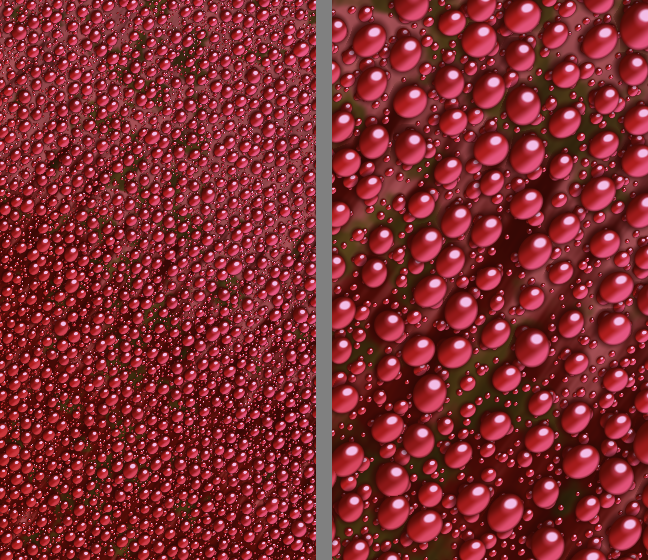
Left: the whole. Right: its middle third, enlarged.
This texture is drawn by a WebGL 2 fragment shader. Its source:

```glsl
#version 300 es
precision highp float;
// Dense crimson water beads on a dark, diagonally streaked surface.
// Jittered grids of three sizes are composited from fine mist to large beads;
// each bead gets a shadow, a dark rim, a pink crescent and a highlight.
uniform vec2 u_resolution;
out vec4 fragColor;

const vec3 DARK_RED = vec3(0.34, 0.05, 0.03);
const vec3 RED      = vec3(0.60, 0.10, 0.10);
const vec3 MAUVE    = vec3(0.58, 0.28, 0.30);
const vec3 PINK     = vec3(0.90, 0.34, 0.52);
const vec3 OLIVE    = vec3(0.24, 0.19, 0.06);
const vec3 GLINT    = vec3(0.95, 0.74, 0.90);

vec3 hash3(vec2 p) {
    vec3 h = fract(p.xyx * vec3(0.1031, 0.1030, 0.0973));
    h += dot(h, h.yxz + 33.33);
    return fract((h.xxy + h.yzz) * h.zyx);
}

float gradientDot(vec2 cell, vec2 f, vec2 corner) {
    float a = 6.2832 * hash3(cell + corner).x;
    return dot(vec2(cos(a), sin(a)), f - corner);
}

// Gradient noise, about -0.7 to 0.7
float noise(vec2 p) {
    vec2 c = floor(p), f = p - c;
    vec2 w = f * f * f * (f * (f * 6.0 - 15.0) + 10.0);
    vec2 e = vec2(0.0, 1.0);
    return mix(mix(gradientDot(c, f, e.xx), gradientDot(c, f, e.yx), w.x),
               mix(gradientDot(c, f, e.xy), gradientDot(c, f, e.yy), w.x), w.y);
}

float fbm(vec2 p) {
    float sum = 0.0, amp = 1.0;
    for (int i = 0; i < 4; i++) {
        sum += amp * noise(p);
        p = p * 2.03 + 17.3;
        amp *= 0.5;
    }
    return sum;
}

mat2 rotation(float a) {
    return mat2(cos(a), sin(a), -sin(a), cos(a));
}

// Nearest bead: offset in bead radii (xy), radius (z), random id (w)
vec4 nearestBead(vec2 p, float size, vec2 radii, float giants, float density, float seed) {
    mat2 turn = rotation(0.42);
    vec2 g = turn * p / size;
    vec2 home = floor(g);
    vec4 best = vec4(9.0, 9.0, size, 0.0);
    for (int y = -1; y <= 1; y++)
    for (int x = -1; x <= 1; x++) {
        vec2 cell = home + vec2(x, y);
        vec3 h = hash3(cell + seed);
        vec3 k = hash3(cell + seed + 71.7);
        if (k.x > density) continue;
        float r = mix(radii.x, radii.y, h.z) + giants * step(0.96, k.y);
        float stagger = 0.5 * mod(cell.y, 2.0) - 0.25;
        vec2 center = cell + 0.5 + 0.4 * (h.xy - 0.5) + vec2(stagger, 0.0);
        vec2 q = transpose(turn) * (g - center) / r;
        // Slightly oval and wobbly outline
        q = transpose(rotation(-0.9)) * ((rotation(-0.9) * q) * vec2(0.9, 0.96 + 0.14 * k.z));
        q *= 1.0 + 0.06 * sin(2.0 * atan(q.y, q.x) + 6.28 * k.z);
        if (dot(q, q) < dot(best.xy, best.xy)) best = vec4(q, r * size, k.z);
    }
    return best;
}

vec3 beadColor(vec2 q, float id, float pinkness) {
    float d = length(q);
    float lit = dot(q, vec2(0.6, -0.8)) + 0.15 * (id - 0.5);
    vec3 col = mix(DARK_RED, RED * (0.9 + 0.25 * id), smoothstep(-0.8, -0.1, lit));
    vec3 glow = mix(vec3(0.78, 0.20, 0.20), PINK, pinkness);
    col = mix(col, glow, smoothstep(0.05, 0.6, lit));
    col = mix(col, DARK_RED * 0.75, 0.75 * smoothstep(0.84, 1.04, d));
    float sheen = 1.0 - smoothstep(0.15, 0.6, length(q - vec2(0.18, 0.38)));
    col = mix(col, glow, 0.65 * sheen);
    float glint = 1.0 - smoothstep(0.2, 0.36, length((q - vec2(0.24, 0.45)) * vec2(0.85, 1.1)));
    return mix(col, GLINT, glint);
}

vec3 addBeads(vec3 base, vec4 bead, float pinkness, float shade, float pixel) {
    float shadow = 1.0 - smoothstep(0.85, 1.45, length(bead.xy - vec2(-0.12, 0.1)));
    base = mix(base, DARK_RED * 0.55, shade * shadow);
    float cover = clamp(0.5 - (length(bead.xy) - 1.0) * bead.z / pixel, 0.0, 1.0);
    return mix(base, beadColor(bead.xy, bead.w, pinkness), cover);
}

// Streaked surface, paler toward the top right, with green gaps mid-way
vec3 surface(vec2 p, float pale) {
    vec2 along = rotation(-0.95) * p;
    float streak = fbm(along * vec2(4.0, 22.0));
    vec3 col = DARK_RED * (0.9 + 0.5 * streak);
    col = mix(col, MAUVE * (1.0 + 0.25 * streak), smoothstep(-0.3, 0.5, streak + 1.3 * pale - 0.5));
    float band = 1.0 - smoothstep(0.05, 0.38, abs(p.x - 0.45 - 0.12 * (p.y - 0.9)));
    float patches = smoothstep(0.05, 0.35, fbm(p * 9.0 + 4.0) + 0.35 * band - 0.24);
    return mix(col, OLIVE * (0.95 + 0.5 * streak), 0.9 * patches);
}

void main() {
    vec2 p = gl_FragCoord.xy / u_resolution.x;
    float pixel = 1.0 / u_resolution.x;
    float pinkness = smoothstep(-0.1, 0.95, 0.75 * p.x + 0.3 * p.y + 0.2 * noise(p * 3.0));
    float pale = smoothstep(0.6, 2.0, 0.6 * p.x + p.y + 0.3 * noise(p * 2.5));

    vec3 col = surface(p, pale);
    col = addBeads(col, nearestBead(p, 0.0115, vec2(0.18, 0.4), 0.0, 0.6, 11.0), pinkness, 0.3, pixel);
    col = addBeads(col, nearestBead(p, 0.024, vec2(0.2, 0.38), 0.0, 0.7, 37.0), pinkness, 0.5, pixel);
    col = addBeads(col, nearestBead(p, 0.045, vec2(0.27, 0.42), 0.14, 0.96, 5.0), pinkness, 0.75, pixel);
    fragColor = vec4(clamp(col, 0.0, 1.0), 1.0);
}
```
